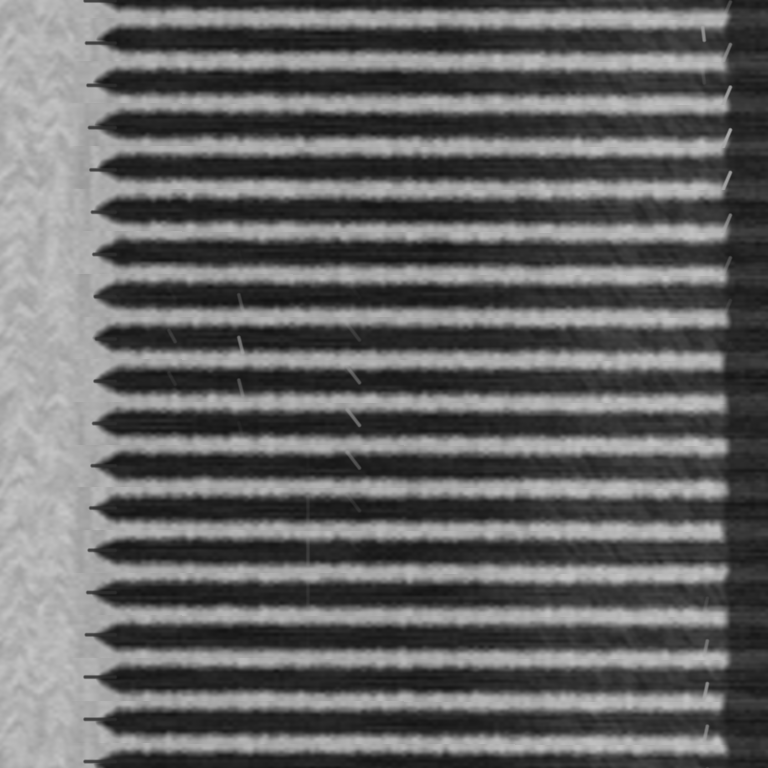
Write a Shadertoy shader that draws this pattern.

```glsl
// Soft grey horizontal bars with tapered left tips, scan grain and small hooked flaws.

const float ROWS = 18.0;          // dark bars down the canvas
const float ROW_SHIFT = 0.087;    // vertical phase, in rows
const float TILT = 0.003;         // drop of the bars from left to right
const float CORE = 0.16;          // half width of the dark core, in rows
const float EDGE = 0.44;          // where a bar has faded to light, in rows
const float TIP_X = 0.122;        // where the dark bars begin
const float TIP_LENGTH = 0.032;
const float END_X = 0.944;        // where the light bars stop
const float MARGIN_X = 0.10;      // right side of the woven margin
const float DARK = 0.125;
const float DARK_WORN = 0.205;
const float LIGHT = 0.665;
const float LIGHT_WORN = 0.71;
const float MARGIN_TONE = 0.695;
const float STROKE = 0.0022;      // half width of flaws and spikes

float hash(vec2 p) {
    return fract(sin(dot(p, vec2(127.1, 311.7))) * 43758.5453);
}

// Value noise, centred on zero
float noise(vec2 p) {
    vec2 i = floor(p), f = fract(p);
    f = f * f * (3.0 - 2.0 * f);
    float low = mix(hash(i), hash(i + vec2(1, 0)), f.x);
    float high = mix(hash(i + vec2(0, 1)), hash(i + vec2(1, 1)), f.x);
    return mix(low, high, f.y) - 0.5;
}

// Soft line from a to b
float stroke(vec2 p, vec2 a, vec2 b, float halfWidth) {
    vec2 pa = p - a, ba = b - a;
    float t = clamp(dot(pa, ba) / dot(ba, ba), 0.0, 1.0);
    return 1.0 - smoothstep(0.3 * halfWidth, 1.7 * halfWidth, length(pa - ba * t));
}

// Weight of a flaw that fades in and out over neighbouring rows
float near(float rowY, float centre, float spread) {
    float k = (rowY - centre) / spread;
    return exp(-k * k);
}

// Light flaws in one dark bar; heights of the ends are in rows
float flaws(vec2 p, float rowY) {
    vec2 unit = vec2(1.0, 1.0 / ROWS);
    float f = 0.55 * near(rowY, 0.45, 0.10) * stroke(p, vec2(0.452, 0.34) * unit, vec2(0.468, -0.03) * unit, STROKE);
    f += 0.60 * near(rowY, 0.55, 0.07) * stroke(p, vec2(0.311, 0.02) * unit, vec2(0.316, -0.34) * unit, STROKE);
    f += 0.22 * near(rowY, 0.54, 0.05) * stroke(p, vec2(0.220, 0.18) * unit, vec2(0.228, -0.08) * unit, STROKE);
    f += 0.18 * near(rowY, 0.28, 0.08) * stroke(p, vec2(0.401, 0.30) * unit, vec2(0.401, -0.30) * unit, STROKE);
    // Hooks at the right end
    f += near(rowY, 0.83, 0.16) * stroke(p, vec2(0.941, -0.50) * unit, vec2(0.951, -0.08) * unit, STROKE);
    f += 0.75 * near(rowY, 0.10, 0.10) * stroke(p, vec2(0.917, -0.40) * unit, vec2(0.921, -0.06) * unit, STROKE);
    f += 0.75 * near(rowY, 0.95, 0.05) * stroke(p, vec2(0.915, 0.32) * unit, vec2(0.917, 0.02) * unit, STROKE);
    return min(f, 1.0);
}

void mainImage(out vec4 fragColor, in vec2 fragCoord) {
    vec2 uv = fragCoord / iResolution.xy;

    // Row layout
    float v = (uv.y + TILT * uv.x) * ROWS - ROW_SHIFT;
    float row = floor(v + 0.5);
    float s = v - row;
    float rowY = row / ROWS;
    vec2 local = vec2(uv.x, s / ROWS);

    // Grain
    float fine = noise(uv * vec2(150.0, 190.0));
    float columns = noise(vec2(uv.x * 105.0, row * 3.7 + uv.y * 8.0));
    float scan = noise(vec2(uv.x * 14.0, uv.y * 230.0));
    float streaks = noise(vec2(uv.x * 120.0 + uv.y * 70.0, uv.y * 60.0));

    // Bar profile, narrowed to a point on the left
    float tip = clamp((uv.x - TIP_X - 0.006 * noise(vec2(row, 4.0))) / TIP_LENGTH, 0.0, 1.0);
    float d = abs(s) + 0.045 * columns + 0.03 * fine + 0.45 * (1.0 - sqrt(tip));
    float bar = smoothstep(CORE, EDGE, d);

    // Tones, worn paler towards the right
    float worn = smoothstep(0.54, 0.82, uv.x + 0.06 * noise(uv * vec2(5.0, 9.0)));
    float darkTone = mix(DARK, DARK_WORN, worn) + 0.07 * scan + 0.04 * fine + 0.08 * worn * streaks;
    float lightTone = mix(LIGHT, LIGHT_WORN, worn) + 0.09 * columns + 0.05 * fine;
    float tone = mix(darkTone, lightTone, bar);

    // Dark strip past the right end
    float strip = smoothstep(END_X - 0.006, END_X + 0.008, uv.x + 0.008 * noise(vec2(uv.y * 50.0, 2.0)));
    float stripTone = mix(0.135, 0.225, bar) + 0.07 * scan + 0.05 * fine;
    tone = mix(tone, stripTone, strip);

    // Thin dark spikes ahead of the tips, longer at the top and bottom
    float reach = clamp(abs(rowY - 0.56) / 0.44, 0.0, 1.0);
    float spikeY = mix(0.07, -0.10, rowY) / ROWS;
    float spike = stroke(local, vec2(mix(0.126, 0.111, reach), spikeY), vec2(0.150, spikeY), STROKE);
    tone = mix(tone, DARK + 0.06, 0.85 * spike);

    // Flaws
    tone = mix(tone, 0.66, flaws(local, rowY));

    // Woven margin
    float zigzag = abs(fract(uv.x * 20.0) - 0.5) * 0.035;
    float weave = noise(vec2(uv.x * 75.0, (uv.y + zigzag) * 85.0));
    float margin = 1.0 - smoothstep(MARGIN_X - 0.012, MARGIN_X + 0.006, uv.x);
    tone = mix(tone, MARGIN_TONE + 0.12 * weave + 0.05 * fine, margin);

    fragColor = vec4(vec3(clamp(tone, 0.0, 1.0)), 1.0);
}
```
